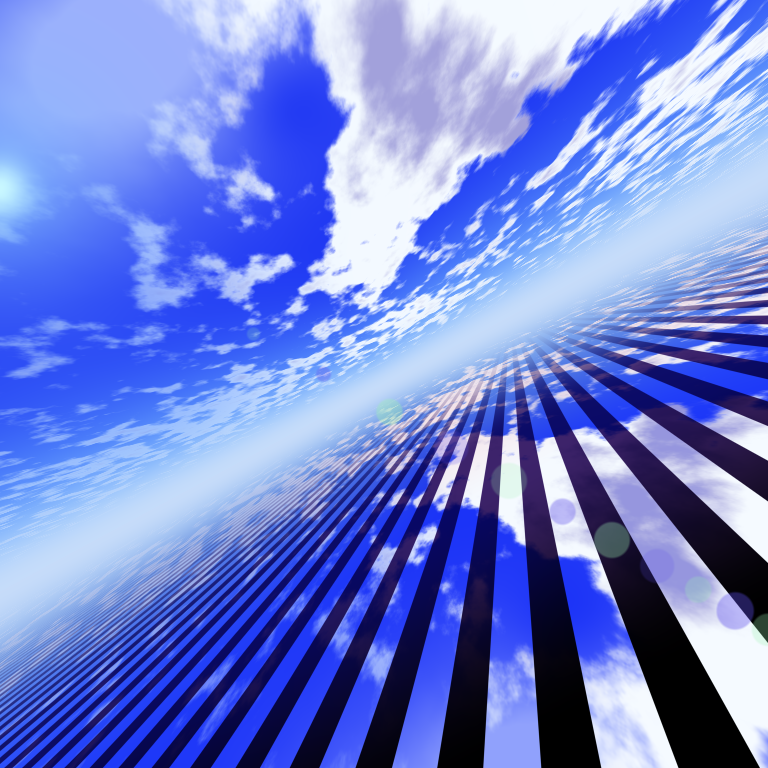
This background is drawn by a WebGL 1 fragment shader. Its source:

```glsl
precision highp float;
uniform vec2 u_resolution;

const vec2 HORIZON = vec2(0.880, 0.475);
const vec2 UPWARD = vec2(-0.475, 0.880);

float hash(vec2 p) {
  p = fract(p * vec2(0.1031, 0.1137));
  p += dot(p, p.yx + 33.33);
  return fract((p.x + p.y) * p.x * 17.0);
}

float noise(vec2 p) {
  vec2 i = floor(p);
  vec2 f = fract(p);
  f = f * f * (3.0 - 2.0 * f);
  return mix(mix(hash(i), hash(i + vec2(1.0, 0.0)), f.x),
             mix(hash(i + vec2(0.0, 1.0)), hash(i + 1.0), f.x), f.y);
}

// Octaves finer than the footprint fade to their mean
float fbm(vec2 p, float footprint) {
  float sum = 0.0;
  float amp = 0.5;
  for (int i = 0; i < 6; i++) {
    float detail = 1.0 - smoothstep(0.5, 1.6, footprint);
    sum += amp * mix(0.5, noise(p), detail);
    p = mat2(1.6, 1.2, -1.2, 1.6) * p + 17.3;
    footprint *= 2.0;
    amp *= 0.53;
  }
  return sum / 1.04;
}

float blob(vec2 s, vec2 center, vec2 size) {
  vec2 q = (s - center) / size;
  return exp(-dot(q, q));
}

// Signed distance to the widening cloud column
float cloudColumn(vec2 s) {
  vec2 tip = vec2(0.045, 0.145);
  vec2 axis = vec2(0.30, 0.29);
  float t = clamp(dot(s - tip, axis) / dot(axis, axis), 0.0, 1.3);
  return length(s - tip - axis * t) - mix(0.035, 0.20, t);
}

// s.x runs along the horizon, s.y is the height above it
vec3 sky(vec2 s, float pixel) {
  float nearness = s.y + 0.025;
  vec2 plane = vec2(s.x, 0.3) / nearness;
  float footprint = 0.3 * pixel / (nearness * nearness);
  float n = fbm(plane * 6.0 + 5.0, footprint * 6.0);
  float soft = fbm(plane * 2.2 + 31.0, footprint * 2.2);

  float spread = 0.10 + 0.16 * abs(s.x);
  vec3 color = mix(vec3(0.09, 0.18, 0.95), vec3(0.42, 0.69, 1.0), exp(-s.y * s.y / (spread * spread)));

  // High thin veil
  float veil = blob(s, vec2(-0.12, 0.54), vec2(0.30, 0.19)) * (0.75 + 0.6 * soft);
  veil *= 1.0 - 0.8 * blob(s, vec2(0.07, 0.37), vec2(0.08, 0.08));
  color = mix(color, vec3(0.68, 0.74, 0.99), clamp(veil, 0.0, 0.9));

  // Cloud cover
  float column = cloudColumn(s + (soft - 0.5) * 0.06);
  float cover = n - 0.07 + 0.55 * smoothstep(0.03, -0.05, column);
  cover += 0.45 * blob(s, vec2(0.18, 0.58), vec2(0.11, 0.12));
  cover += 0.28 * blob(s, vec2(0.07, 0.060), vec2(0.10, 0.022));
  cover += 0.26 * blob(s, vec2(-0.18, 0.068), vec2(0.11, 0.026));
  cover += 0.17 * blob(s, vec2(-0.36, 0.09), vec2(0.22, 0.05));
  cover += 0.14 * blob(s, vec2(-0.165, 0.295), vec2(0.06, 0.05));
  cover += 0.15 * blob(s, vec2(-0.06, 0.216), vec2(0.035, 0.03));
  cover += 0.13 * blob(s, vec2(0.01, 0.289), vec2(0.035, 0.04));
  cover += 0.12 * blob(s, vec2(-0.243, 0.219), vec2(0.07, 0.03));
  cover += 0.08 * blob(s, vec2(-0.05, 0.137), vec2(0.08, 0.04));
  cover += 0.22 * blob(s, vec2(0.52, 0.14), vec2(0.30, 0.08));
  cover += 0.25 * blob(s, vec2(0.52, 0.32), vec2(0.12, 0.07));
  cover -= 0.30 * blob(s, vec2(0.056, 0.361), vec2(0.06, 0.06));
  cover -= 0.32 * blob(vec2(s.x, s.y - 0.228 * s.x), vec2(0.40, 0.118), vec2(0.24, 0.016));
  float cloud = smoothstep(0.48, 0.72, cover);
  float whiteness = smoothstep(-0.28, 0.04, s.x);
  vec3 cloudColor = mix(vec3(0.72, 0.83, 1.0), vec3(0.96, 0.98, 1.0), whiteness);

  // Violet shade inside the column
  float shade = blob(s, vec2(0.23, 0.34), vec2(0.11, 0.14));
  shade += 0.75 * blob(s, vec2(0.343, 0.24), vec2(0.06, 0.06));
  shade = smoothstep(0.2, 1.0, shade + (n - 0.5) * 1.6);
  cloudColor = mix(cloudColor, vec3(0.60, 0.59, 0.84), shade * 0.9);
  return mix(color, cloudColor, cloud * mix(0.7, 1.0, whiteness));
}

// Dark rays of evenly spaced floor stripes
float stripes(vec2 p, float pixel) {
  vec2 q = p - vec2(0.664, 0.585);
  float depth = max(-dot(q, UPWARD), 0.002);
  float u = dot(q, HORIZON) / depth;
  float blur = pixel * sqrt(1.0 + u * u) / depth / 0.316;
  float offset = abs(fract((u + 0.062) / 0.316 + 0.5) - 0.5);
  float ray = 1.0 - smoothstep(0.237 - blur * 0.7, 0.237 + blur * 0.7, offset);
  return mix(ray, 0.47, smoothstep(0.4, 1.1, blur));
}

void main() {
  vec2 p = gl_FragCoord.xy / u_resolution;
  float pixel = 1.0 / min(u_resolution.x, u_resolution.y);
  vec2 s = vec2(dot(p - 0.5, HORIZON), dot(p - 0.5, UPWARD));
  float height = abs(s.y);
  vec3 color = sky(vec2(s.x, height), pixel);

  // Mirror floor with stripes
  float ground = smoothstep(pixel, -pixel, s.y);
  vec3 warm = color * mix(vec3(1.0, 0.91, 0.91), vec3(1.0), smoothstep(0.08, 0.2, height));
  warm = mix(warm, vec3(0.08, 0.18, 1.0), 0.35 * smoothstep(0.1, 0.2, height) * (1.0 - smoothstep(0.3, 0.8, color.r)));
  vec3 dark = color * vec3(0.25, 0.14, 0.42) * (1.0 - smoothstep(0.16, 0.50, height));
  float strength = smoothstep(0.02, 0.13 + 0.08 * abs(s.x), height);
  color = mix(color, mix(warm, dark, stripes(p, pixel) * strength), ground);

  // Horizon haze
  float haze = height / (0.036 + 0.07 * abs(s.x));
  color = mix(color, vec3(0.79, 0.87, 0.98), 0.96 * exp(-haze * haze));

  // Sun glow at the left edge
  float sun = length(p - vec2(0.0, 0.755));
  float glow = 0.6 * exp(-sun / 0.13) * (1.0 - ground);
  color = mix(color, vec3(0.45, 0.78, 1.0), glow);
  color = mix(color, vec3(0.82, 1.0, 1.0), 0.9 * exp(-sun * sun / 0.0012));

  // Lens discs in line with the sun
  for (int i = 0; i < 11; i++) {
    float k = float(i);
    float x = 1.0 - 0.04 * k - 0.0027 * k * k;
    float radius = (0.021 + 0.004 * sin(k * 2.2)) * (1.0 - 0.6 * step(8.5, k));
    float disc = smoothstep(radius + 0.002, radius - 0.002, length(p - vec2(x, 0.755 - 0.575 * x)));
    vec3 tint = mix(vec3(0.62, 0.95, 0.70), vec3(0.36, 0.30, 0.92), mod(k, 2.0));
    color = mix(color, tint, disc * (0.28 + 0.1 * sin(k * 1.7)));
  }
  gl_FragColor = vec4(color, 1.0);
}
```
